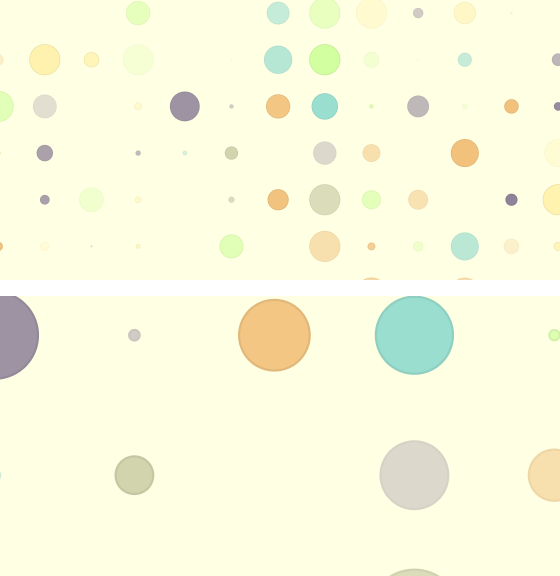
Top, the full canvas; bottom, a detail of the centre.
Reproduce this pattern procedurally as a Shadertoy shader.

```glsl
// Pastel dots of varied size on cream, set on a square grid of 12 by 6 cells.
// An integer hash of each cell picks hue, strength and radius; each dot is a
// circle distance function with a faint darker rim. Some cells stay empty.

const float ROWS = 6.0;                        // cells over the canvas height
const vec2  GRID_ORIGIN = vec2(-0.04, 0.72);   // one dot centre, in cells
const float MAX_RADIUS = 0.333;                // in cells
const vec2  SIZE_RANGE = vec2(-0.25, 1.15);    // clamped: empty to full dots
const vec2  STRENGTH_RANGE = vec2(0.2, 1.1);   // clamped: pale to full colour
const float RIM_WIDTH = 0.016;                 // in cells
const float RIM_SHADE = 0.92;
const uint  SEED = 29u;

const vec3 CREAM = vec3(1.0, 1.0, 0.89);
const int HUE_COUNT = 6;
const vec3 HUES[HUE_COUNT] = vec3[HUE_COUNT](
    vec3(0.54, 0.85, 0.80),   // teal
    vec3(0.95, 0.76, 0.49),   // orange
    vec3(0.56, 0.51, 0.60),   // plum
    vec3(0.82, 1.00, 0.62),   // lime
    vec3(1.00, 0.95, 0.68),   // yellow
    vec3(0.77, 0.78, 0.62));  // olive
const float HUE_SPAN = 5.5;   // below HUE_COUNT, so the last hue is rarer

// Three independent values in 0..1 for each cell
vec3 hashCell(ivec2 cell) {
    uvec3 v = uvec3(uvec2(cell + 64), SEED);
    v = v * 1664525u + 1013904223u;
    v.x += v.y * v.z;
    v.y += v.z * v.x;
    v.z += v.x * v.y;
    v ^= v >> 16u;
    v.x += v.y * v.z;
    v.y += v.z * v.x;
    v.z += v.x * v.y;
    return vec3(v >> 8u) / 16777216.0;
}

// Coverage of the inside of a signed distance, smoothed over one pixel
float coverage(float dist, float pixel) {
    return clamp(0.5 - dist / pixel, 0.0, 1.0);
}

void mainImage(out vec4 fragColor, in vec2 fragCoord) {
    float pixel = ROWS / iResolution.y;

    // Grid with a dot at the centre of each cell
    vec2 grid = fragCoord * pixel - GRID_ORIGIN;
    vec2 cell = floor(grid + 0.5);
    vec3 rnd = hashCell(ivec2(cell));

    // Dot properties
    vec3 hue = HUES[int(rnd.x * HUE_SPAN)];
    float strength = clamp(mix(STRENGTH_RANGE.x, STRENGTH_RANGE.y, rnd.y), 0.0, 1.0);
    float size = clamp(mix(SIZE_RANGE.x, SIZE_RANGE.y, rnd.z), 0.0, 1.0);
    float radius = MAX_RADIUS * size;
    vec3 fill = mix(CREAM, hue, strength);
    vec3 rim = fill * mix(1.0, RIM_SHADE, strength);

    // Rim disc first, fill on top
    float dist = length(grid - cell) - radius;
    float visible = step(0.001, size);
    vec3 dot_color = mix(rim, fill, coverage(dist + RIM_WIDTH, pixel));
    vec3 color = mix(CREAM, dot_color, visible * coverage(dist, pixel));

    fragColor = vec4(color, 1.0);
}
```
